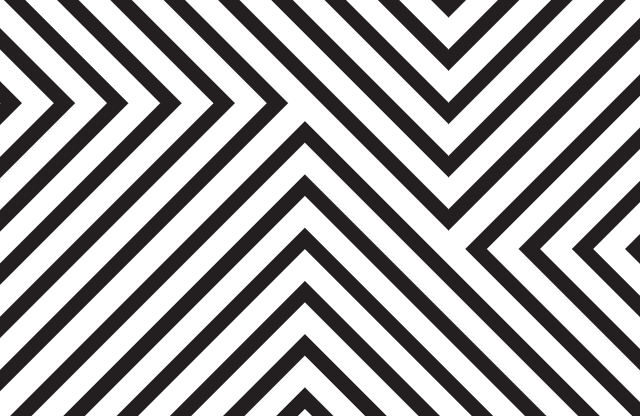
Reproduce this pattern procedurally as a Shadertoy shader.

```glsl
#define PERIOD 0.1280
#define BAND 0.0516
#define INK vec3(0.137, 0.122, 0.125)
#define PAPER vec3(1.0)
#define LEFT_TIP vec2(0.6928, 0.7520)
#define BOTTOM_TIP vec2(0.7329, 0.7088)
#define TOP_TIP vec2(1.0783, 0.4458)
#define RIGHT_TIP vec2(1.1185, 0.4016)

// Depth inside a right-angled wedge that opens along +x or +y
float wedgeDepth(float along, float across) {
    return along - abs(across);
}

// Signed distance to the stripes, negative on ink
float stripeDistance(float depth) {
    float offset = mod(depth - 0.5 * BAND + 0.5 * PERIOD, PERIOD) - 0.5 * PERIOD;
    float band = abs(offset) - 0.5 * BAND;
    return max(band, -depth) * inversesqrt(2.0);
}

void mainImage(out vec4 fragColor, in vec2 fragCoord) {
    vec2 p = fragCoord / iResolution.y;
    float pixel = 1.0 / iResolution.y;

    // Four disjoint wedges, each pointing toward the centre
    vec2 fromLeft = LEFT_TIP - p;
    vec2 fromBottom = BOTTOM_TIP - p;
    vec2 fromTop = p - TOP_TIP;
    vec2 fromRight = p - RIGHT_TIP;
    float depth = max(
        max(wedgeDepth(fromLeft.x, fromLeft.y), wedgeDepth(fromRight.x, fromRight.y)),
        max(wedgeDepth(fromBottom.y, fromBottom.x), wedgeDepth(fromTop.y, fromTop.x)));

    // Smoothed ink on paper
    float ink = clamp(0.5 - stripeDistance(depth) / pixel, 0.0, 1.0);
    fragColor = vec4(mix(PAPER, INK, ink), 1.0);
}
```
